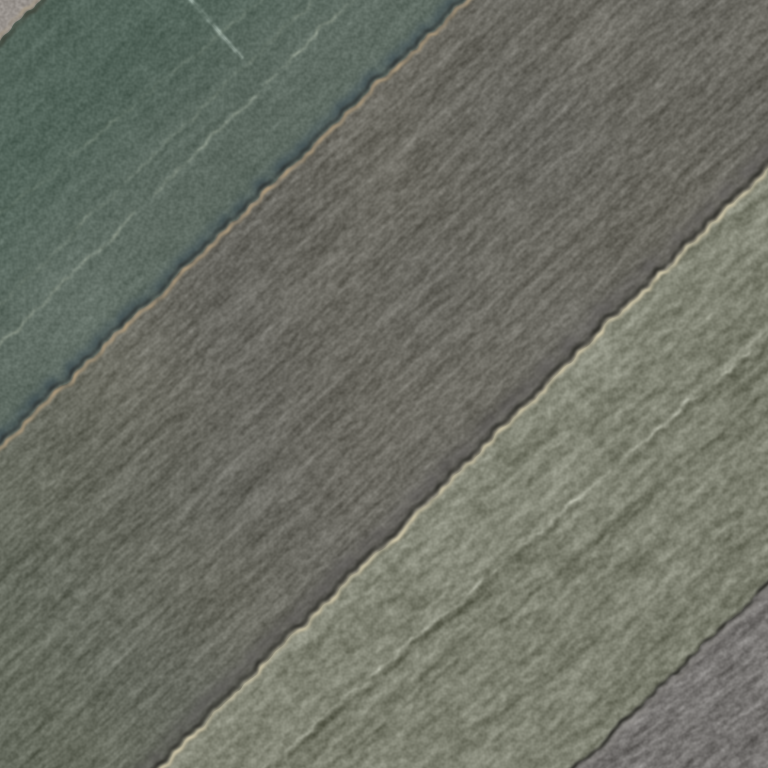
This texture is drawn by a WebGL 1 fragment shader. Its source:

```glsl
precision highp float;
// Aerial view of diagonal farm strips: a green crop, a wide brown-grey field,
// a pale stubble field and two corner plots. Slanted half-planes split the land;
// stretched gradient noise ploughs the rows and roughens the field margins.

uniform vec2 u_resolution;

vec2 gradientAt(vec2 cell) {
  float h = fract(sin(dot(cell, vec2(127.1, 311.7))) * 43758.55);
  return vec2(cos(h * 6.2832), sin(h * 6.2832));
}

float gradientNoise(vec2 p) {
  vec2 i = floor(p), f = fract(p);
  vec2 u = f * f * f * (f * (f * 6.0 - 15.0) + 10.0);
  float a = dot(gradientAt(i), f);
  float b = dot(gradientAt(i + vec2(1.0, 0.0)), f - vec2(1.0, 0.0));
  float c = dot(gradientAt(i + vec2(0.0, 1.0)), f - vec2(0.0, 1.0));
  float d = dot(gradientAt(i + 1.0), f - 1.0);
  return mix(mix(a, b, u.x), mix(c, d, u.x), u.y);
}

// Signed distance to the line y = height + slope * x, positive above it.
float lineDistance(vec2 p, float height, float slope) {
  return (p.y - height - slope * p.x) / sqrt(1.0 + slope * slope);
}

// Coordinates along and across rows of the given slope.
vec2 rowSpace(vec2 p, float slope) {
  vec2 dir = normalize(vec2(1.0, slope));
  return vec2(dot(p, dir), dot(p, vec2(-dir.y, dir.x)));
}

// Long bands, row streaks and short clods, all stretched along the rows.
float furrows(vec2 row, float density) {
  row.y += 0.002 * gradientNoise(row * 12.0);
  return 0.35 * gradientNoise(row * vec2(2.0, 0.4 * density))
       + 0.7 * gradientNoise(row * vec2(7.0, density) + 17.0)
       + 0.8 * gradientNoise(row * vec2(28.0, 1.7 * density) + 41.0)
       + 0.7 * gradientNoise(row * vec2(80.0, 2.4 * density) + 73.0);
}

float ribbon(float d, float width) {
  return exp(-d * d / (width * width));
}

float segmentDistance(vec2 p, vec2 a, vec2 b) {
  vec2 ab = b - a;
  return length(p - a - ab * clamp(dot(p - a, ab) / dot(ab, ab), 0.0, 1.0));
}

void main() {
  vec2 p = gl_FragCoord.xy / u_resolution;
  float edge = 0.7 / min(u_resolution.x, u_resolution.y);
  vec2 diagonal = rowSpace(p, 0.97);
  float wobble = 0.005 * gradientNoise(vec2(diagonal.x * 22.0, 3.3))
               + 0.005 * gradientNoise(vec2(diagonal.x * 65.0, 8.4));
  float grain = gradientNoise(p * 150.0) + 0.9 * gradientNoise(p * 240.0 + 9.0);
  float patches = gradientNoise(p * 5.0 + 2.0);
  float breaks = 0.55 + 0.9 * gradientNoise(diagonal * vec2(60.0, 90.0))
               + 0.7 * gradientNoise(diagonal * vec2(17.0, 9.0) + 5.0);
  breaks = clamp(breaks, 0.0, 1.2);

  // Margins between neighbouring plots.
  float cornerMargin = lineDistance(p, 0.948, 1.0) + wobble;
  float greenMargin = lineDistance(p, 0.42, 0.958) + wobble;
  float paleMargin = lineDistance(p, -0.205, 0.986) + wobble;
  float greyMargin = lineDistance(p, -0.711, 0.95) + wobble;

  // Wide brown-grey field, greener toward the lower left.
  float brownRows = furrows(rowSpace(p, 0.93), 80.0);
  vec3 brown = mix(vec3(0.395, 0.415, 0.365), vec3(0.415, 0.41, 0.38),
                   smoothstep(0.0, 0.65, p.x + 0.5 * p.y));
  brown += 0.095 * brownRows + 0.04 * grain + vec3(0.015, 0.012, 0.005) * patches;

  // Green crop with worn wheel tracks.
  vec3 green = mix(vec3(0.375, 0.425, 0.39), vec3(0.325, 0.395, 0.355),
                   smoothstep(0.05, 0.28, greenMargin));
  green += 0.045 * furrows(diagonal, 60.0) + 0.045 * grain + 0.015 * patches;
  float tracks = 0.7 * ribbon(lineDistance(p, 0.55, 0.98) + wobble, 0.003)
               + 0.4 * ribbon(lineDistance(p, 0.602, 0.98) - wobble, 0.003)
               + 0.35 * ribbon(lineDistance(p, 0.72, 0.82) + wobble, 0.003);
  green += vec3(0.19, 0.18, 0.16) * tracks * breaks;
  float spur = segmentDistance(p, vec2(0.245, 1.005), vec2(0.314, 0.925));
  float spurBreaks = clamp(0.6 + 1.3 * gradientNoise(p * 75.0), 0.0, 1.0);
  green += 0.25 * ribbon(spur + 0.4 * wobble, 0.0028) * spurBreaks;

  // Pale stubble with worn tramlines.
  float paleRows = furrows(rowSpace(p, 0.86), 58.0);
  vec3 pale = vec3(0.49, 0.50, 0.44) + 0.125 * paleRows + 0.045 * grain;
  pale += vec3(0.025) * smoothstep(-0.12, 0.0, paleMargin);
  float tramline = lineDistance(p, -0.297, 0.86) + wobble;
  pale += 0.15 * ribbon(tramline, 0.003) * breaks;
  pale -= 0.09 * ribbon(tramline + 0.008, 0.005) * breaks;
  pale -= 0.10 * ribbon(lineDistance(p, -0.37, 0.86) - wobble, 0.004) * breaks;

  // Corner plots.
  vec3 grey = vec3(0.465, 0.455, 0.445) + 0.14 * furrows(rowSpace(p, 0.75), 70.0) + 0.045 * grain;
  vec3 bare = vec3(0.59, 0.57, 0.55) + 0.07 * grain;

  vec3 color = mix(grey, pale, smoothstep(-edge, edge, greyMargin));
  color = mix(color, brown, smoothstep(-edge, edge, paleMargin));
  color = mix(color, green, smoothstep(-edge, edge, greenMargin));
  color = mix(color, bare, smoothstep(-edge, edge, cornerMargin));

  // Shaded ditches and dry grass beside each margin.
  float rough = clamp(0.8 + 0.8 * gradientNoise(diagonal * vec2(55.0, 30.0)), 0.3, 1.1);
  color = mix(color, vec3(0.23, 0.29, 0.32), 0.6 * rough * ribbon(greenMargin - 0.009, 0.009));
  color = mix(color, vec3(0.17, 0.19, 0.19), 0.7 * rough * ribbon(greenMargin - 0.004, 0.0035));
  color = mix(color, vec3(0.66, 0.59, 0.48), 0.9 * rough * ribbon(greenMargin + 0.003, 0.0033));
  color = mix(color, vec3(0.35, 0.34, 0.34), 0.5 * rough * ribbon(paleMargin - 0.016, 0.012));
  color = mix(color, vec3(0.19, 0.19, 0.17), 0.85 * rough * ribbon(paleMargin - 0.006, 0.0038));
  color = mix(color, vec3(0.77, 0.74, 0.63), 0.95 * rough * ribbon(paleMargin + 0.001, 0.0034));
  color = mix(color, vec3(0.21, 0.21, 0.19), 0.9 * rough * ribbon(greyMargin, 0.0032));
  color = mix(color, vec3(0.58, 0.57, 0.55), 0.45 * rough * ribbon(greyMargin + 0.007, 0.004));
  color = mix(color, vec3(0.25, 0.27, 0.23), 0.7 * rough * ribbon(cornerMargin + 0.003, 0.004));
  color = mix(color, vec3(0.66, 0.61, 0.52), 0.6 * rough * ribbon(cornerMargin - 0.004, 0.003));

  gl_FragColor = vec4(clamp(color, 0.0, 1.0), 1.0);
}
```
